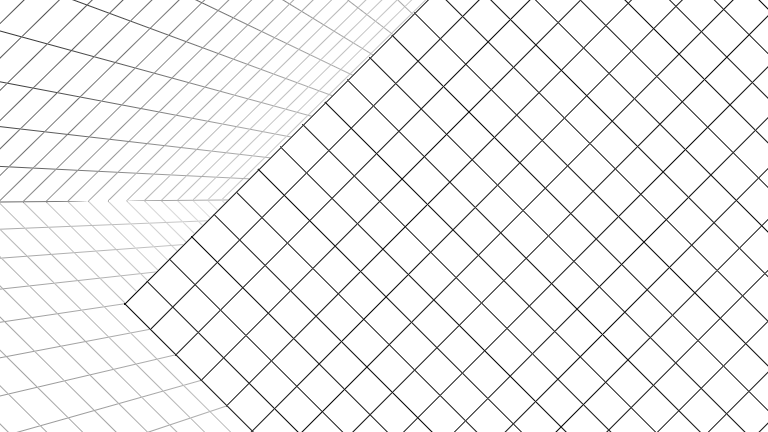
Reproduce this background procedurally as a WebGL 2 fragment shader.

```glsl
#version 300 es
precision highp float;

uniform vec2 u_resolution;
out vec4 fragColor;

// Coverage of thin lines lying at every whole value of a coordinate
float gridLine(float coord) {
    float slope = max(length(vec2(dFdx(coord), dFdy(coord))), 1e-6);
    float dist = abs(fract(coord - 0.5) - 0.5) / slope;
    float width = 0.0023 * u_resolution.y;
    return clamp(0.5 * max(width, 1.0) + 0.5 - dist, 0.0, 1.0) * min(width, 1.0);
}

// Receding ceiling and floor that meet along a crease
float recedingInk(vec2 p) {
    float height = p.y - 0.5324 - 0.009 * p.x;
    bool ceiling = height > 0.0;

    // Rays converging on a vanishing point
    float s = abs(height) / max((ceiling ? 1.4005 : 1.9907) - p.x, 0.01);
    float ray = ceiling ? 17.95 * s / (1.0 + 0.95 * s) : 32.6 * s / (1.0 + s);

    // Parallel diagonals that crowd together with depth
    float foot = p.x - (ceiling ? 1.03 : 1.0) * abs(height);
    float rung = 68.52 / max(1.9907 - foot, 0.01) - 0.36;

    float fade = smoothstep(-0.4, 0.55, foot);
    bool darkSide = height > -1.0 / u_resolution.y;
    float rayInk = darkSide ? mix(0.8, 0.32, fade) : mix(0.4, 0.2, fade);
    float rungInk = darkSide ? mix(0.68, 0.22, fade) : mix(0.36, 0.14, fade);
    return max(gridLine(ray) * rayInk, gridLine(rung) * rungInk);
}

void main() {
    vec2 p = gl_FragCoord.xy / u_resolution.y;

    // Front face: a skewed lattice that starts at its left corner
    mat2 cell = mat2(0.05162, 0.05174, 0.05891, -0.0588);
    vec2 lattice = inverse(cell) * (p - vec2(0.2894, 0.2963));
    float faceInk = 0.95 * max(gridLine(lattice.x), gridLine(lattice.y));

    // Signed distance into the face, in screen steps
    vec2 spacing = vec2(0.0782, 0.0687) * u_resolution.y;
    vec2 depth = lattice * spacing;
    float inside = min(depth.x, depth.y);

    float ink = recedingInk(p) * (1.0 - clamp(inside + 0.5, 0.0, 1.0));
    ink = max(ink, faceInk * step(-1.0, inside));
    fragColor = vec4(vec3(1.0 - ink), 1.0);
}
```
